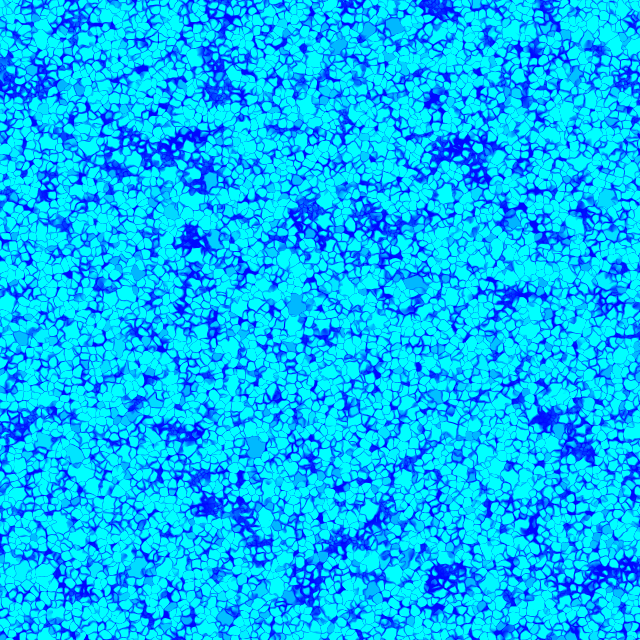
Give the GLSL for this texture, as a WebGL 1 fragment shader.

```glsl
precision highp float;
// Densely packed cyan grains over a deep blue ground, with dark porous patches.
// Grains are size-weighted Voronoi cells; gradient noise widens the gaps
// between them, and a finer, dimmer layer of grains fills the pores.

uniform vec2 u_resolution;

const vec3 GROUND_BLUE = vec3(0.0, 0.03, 1.0);
const vec3 GRAIN_CYAN = vec3(0.0, 1.0, 1.0);
const float GRAIN_FREQ = 80.0;
const float DEBRIS_FREQ = 165.0;

vec3 hash3(vec2 cell) {
  vec3 q = fract(cell.xyx * vec3(0.1031, 0.1030, 0.0973));
  q += dot(q, q.yxz + 33.33);
  return fract((q.xxy + q.yzz) * q.zyx);
}

vec2 gradientAt(vec2 cell) {
  float angle = 6.2832 * hash3(cell + 71.0).x;
  return vec2(cos(angle), sin(angle));
}

float gradientNoise(vec2 p) {
  vec2 i = floor(p);
  vec2 f = p - i;
  vec2 u = f * f * f * (f * (f * 6.0 - 15.0) + 10.0);
  vec2 e = vec2(1.0, 0.0);
  float bottom = mix(dot(gradientAt(i), f),
                     dot(gradientAt(i + e), f - e), u.x);
  float top = mix(dot(gradientAt(i + e.yx), f - e.yx),
                  dot(gradientAt(i + 1.0), f - 1.0), u.x);
  return mix(bottom, top, u.y);
}

// Distance from p to an elongated grain, less the grain's radius.
float grainDistance(vec2 offset, float angle, float stretch, float radius) {
  float c = cos(angle);
  float s = sin(angle);
  vec2 local = vec2(c * offset.x + s * offset.y, c * offset.y - s * offset.x);
  return length(local * vec2(stretch, 1.0 / stretch)) - radius;
}

// Returns depth inside the nearest grain (x) and that grain's random id (y).
vec2 packedGrains(vec2 p, float poreLimit) {
  vec2 base = floor(p);
  float nearest = 9.0;
  float second = 9.0;
  float id = 0.0;
  for (int y = -2; y <= 2; y++) {
    for (int x = -2; x <= 2; x++) {
      vec2 cell = base + vec2(float(x), float(y));
      vec3 place = hash3(cell);
      vec3 form = hash3(cell + 193.0);
      float radius = 0.08 + 0.3 * form.x + 0.7 * pow(form.x, 24.0);
      float d = grainDistance(p - cell - place.xy, 6.2832 * form.y,
                              mix(0.8, 1.0, form.z), radius);
      if (d < nearest) {
        second = nearest;
        nearest = d;
        id = place.z;
      } else {
        second = min(second, d);
      }
    }
  }
  return vec2(min(0.5 * (second - nearest), poreLimit - nearest), id);
}

// Soft coverage, never sharper than about one pixel.
float coverage(float depth, float softness, float pixel) {
  return clamp(depth / max(softness, pixel) + 0.5, 0.0, 1.0);
}

void main() {
  vec2 uv = gl_FragCoord.xy / u_resolution.y;
  float pixel = 1.0 / u_resolution.y;

  // Broad dark patches and smaller variations of the packing
  float broad = gradientNoise(uv * 9.0 + 3.7)
              + 0.6 * gradientNoise(uv * 21.0 + 17.3);
  float patchAmount = smoothstep(0.18, 0.55, broad);
  float packing = gradientNoise(uv * 36.0 + 41.9);
  float gap = max(0.015 + 0.2 * packing + 0.17 * patchAmount, -0.03);

  // Main grains, bent slightly so their outlines are irregular
  vec2 bend = vec2(gradientNoise(uv * 95.0 + 5.1),
                   gradientNoise(uv * 95.0 + 57.6));
  vec2 grain = packedGrains(uv * GRAIN_FREQ + 0.35 * bend, 0.45);
  float tint = mix(0.7, 1.0, smoothstep(0.0, 0.12, grain.y));
  float light = tint * coverage(grain.x - gap, 0.2, pixel * GRAIN_FREQ);

  // Faint fine debris in the pores
  vec2 debris = packedGrains(uv * DEBRIS_FREQ + 301.0, 0.4);
  float strength = clamp(0.2 + 0.9 * gradientNoise(uv * 27.0 + 88.2), 0.0, 0.6);
  float dust = strength * mix(0.5, 1.0, debris.y)
             * coverage(debris.x - 0.06, 0.3, pixel * DEBRIS_FREQ);

  gl_FragColor = vec4(mix(GROUND_BLUE, GRAIN_CYAN, max(light, dust)), 1.0);
}
```
